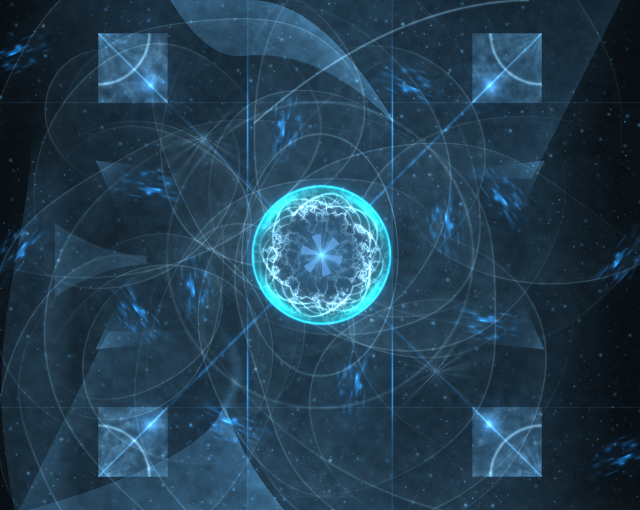
Reproduce this background procedurally as a Shadertoy shader.

```glsl
const vec3 HAZE = vec3(.1, .18, .24), PALE = vec3(.25, .33, .37), SPARK = vec3(.07, .32, .56);

float hash(vec2 p) { return fract(sin(dot(p, vec2(127.1, 311.7))) * 43758.5453); }
mat2 rot(float a) { return mat2(cos(a), sin(a), -sin(a), cos(a)); }
float glow(float d, float w) { return exp(-d * d / (w * w)); }
float inside(float d) { return smoothstep(-.0015, .0015, d); }

float noise(vec2 p) {
  vec2 i = floor(p), f = fract(p);
  f *= f * (3. - 2. * f);
  return mix(mix(hash(i), hash(i + vec2(1, 0)), f.x),
    mix(hash(i + vec2(0, 1)), hash(i + 1.), f.x), f.y);
}

float fbm(vec2 p) {
  float sum = 0.;
  for (float amp = .5; amp > .03; amp *= .5) {
    sum += amp * noise(p);
    p = rot(.6) * p * 2.03 + 7.1;
  }
  return sum;
}

// One random star per cell
float stars(vec2 p) {
  vec2 id = floor(p);
  vec2 d = fract(p) - .25 - .5 * vec2(hash(id + 3.1), hash(id + 8.7));
  return exp(-dot(d, d) * 90.) * pow(hash(id + 5.3), 7.);
}

// Elliptical threads with soft sheets on the inner side
float filaments(vec2 p) {
  float sum = 0.;
  for (float k = 0.; k < 44.; k++) {
    vec2 seed = vec2(k, 2.7);
    vec2 q = p - (vec2(hash(seed), hash(seed + 1.3)) - .5) * vec2(.9, .6);
    q = rot(k * 2.4) * q * vec2(1, .7 + .8 * hash(seed + 4.1));
    float d = .13 + .4 * hash(seed + 6.2) - length(q) + .012 * sin(q.x * 14. + k);
    float fade = pow(.5 + .5 * cos(atan(q.y, q.x) - k), 3.);
    sum += fade * (.5 * glow(d, .0018) + .14 * inside(d) * exp(-max(d, 0.) * 22.));
  }
  return sum;
}

vec3 orb(vec2 p, vec3 back) {
  float r = length(p), a = atan(p.y, p.x);
  float web = pow(1. - abs(2. * fbm(p * 55.) - 1.), 7.), fourfold = pow(abs(sin(2. * a)), 3.);
  vec3 col = vec3(.13, .25, .33) + vec3(.16, .27, .38) * exp(-r * 22.);
  col += vec3(0, .25, .22) * smoothstep(.085, .136, r) * (.5 + .4 * abs(sin(a)) + .4 * fourfold);
  col += vec3(.1, .6, .6) * fourfold * glow(r - .125, .007);
  // Scalloped rings and web
  for (float k = 0.; k < 4.; k++) {
    float ring = .087 + .007 * k + .014 * abs(sin(4. * a + k * .8));
    col += PALE * glow(r - ring, .002) * (.3 + noise(p * 60. + k));
  }
  col += PALE * (web * (.4 + 1.5 * glow(r - .092, .02)) + .3 * glow(r - .098, .016));
  // Fine rays and six blades
  col += HAZE * pow(noise(p / (r + .001) * 12.), 3.) * exp(-r * 14.);
  float blade = abs(mod(a - .2618, 1.0472) - .5236);
  col = mix(col, vec3(.38, .64, .9), .8 * inside((.23 - blade) * r) * inside(.041 - r));
  col += vec3(.3, .65, .7) * exp(-r * 140.);
  col = mix(back, col, inside(.136 - r));
  return col + vec3(.06, .45, .6) * (glow(r - .135, .0025) + .2 * glow(r - .136, .012));
}

void mainImage(out vec4 fragColor, in vec2 fragCoord) {
  vec2 p = (fragCoord - .5 * iResolution.xy) / iResolution.y, m = abs(p);
  float smoke = fbm(p * 5. + fbm(p * 4.) * 2.), grain = fbm(p * 60.);

  // Haze, dark sides and central column
  float light = smoothstep(.62, .38, m.x + .25 * (smoke - .5));
  vec3 col = HAZE * mix(.3, .88, light) * (.6 + .8 * smoke);
  col += HAZE * (.4 * exp(-dot(p, p) * 9.) + .16 * inside(.142 - m.x) + .3 * glow(m.y - .299, .0015));
  col += SPARK * glow(m.x - .142, .0018) * (.2 + glow(m.y - .25, .09));

  // Upper sweeping veil
  float top = .5 - 3. * pow(max(p.x + .137, 0.), 2.) - p.y;
  float low = p.y - .392 + 1.9 * pow(abs(p.x + .12), 2.) - 8. * pow(max(-.15 - p.x, 0.), 2.);
  float veil = inside(top) * inside(low) * inside(.143 - p.x) * (.65 + .5 * exp(-max(top, 0.) * 25.));

  // Lower horn and stem
  float h = -.3 - p.y, drop = max(h, 0.);
  float rim = .3 * drop + 1.35 * drop * drop - .184 - p.x;
  float horn = inside(rim) * inside(p.x + .192 + .3 * drop + 8. * drop * drop) * inside(h);
  veil += horn * (.55 + .6 * exp(-max(rim, 0.) * 22.));
  veil += .8 * glow(p.x + .188 + .025 * sin(h * 22.), .011) * inside(-h) * smoothstep(.22, 0., -h);

  // Left curtain and side horn
  float curtain = inside(p.x + .595 - .03 * sin(p.y * 6.)) * smoothstep(-.47, -.54, p.x);
  float spike = .008 + 1.8 * pow(max(-.33 - p.x, 0.), 2.) - abs(p.y + .01);
  veil += .5 * curtain * smoothstep(.26, .1, p.y) + .45 * inside(spike) * inside(.09 - abs(p.x + .43));
  col += HAZE * veil;

  // Threads, orbits and upper crest
  float orbit = glow(length(p * vec2(1.55, 1)) - .237, .0022) + .6 * glow(length(p) - .3, .003);
  float crest = glow(p.y - .5 + .8 * pow(abs(p.x - .42), 2.), .0025) * inside(.27 - abs(p.x - .14));
  col += PALE * .75 * (filaments(p) + orbit * (.2 + smoke) + crest);

  // Spark clusters, cusps and slanted sheets under a half turn
  vec2 clusters[7] = vec2[7](vec2(-.333, .137), vec2(-.243, -.056), vec2(-.587, .394),
    vec2(-.358, -.12), vec2(-.595, .01), vec2(.173, .337), vec2(-.064, .255));
  for (float s = -1.; s < 2.; s += 2.) {
    vec2 q = p * s, c = q - vec2(-.227, .23);
    for (int i = 0; i < 7; i++) {
      vec2 d = rot(float(i) * 1.3 + .2) * (q - clusters[i]);
      float flare = .1 + 2. * pow(noise(d * vec2(60, 190)), 4.);
      col += SPARK * flare * exp(-dot(d * d, vec2(450, 1500)));
    }
    float rays = pow(noise(normalize(c + .00001) * 7.), 3.), edge = .34 + .5 * q.y - q.x;
    col += PALE * (rays * exp(-length(c) * 22.) + .6 * exp(-length(c) * 120.));
    col += HAZE * .5 * inside(edge) * exp(-max(edge, 0.) * 14.) * inside(q.y - .15);
  }

  // Diagonal beams and triangular corners
  float beam = glow(p.x - p.y, .004) + .5 * glow(p.x + p.y, .004);
  col += SPARK * .6 * beam * (.3 + grain) * smoothstep(.43, .2, m.x);
  vec2 t = vec2(.44, .185) - m;
  col += HAZE * 1.2 * inside(t.y - .1 * t.x) * inside(t.x - .45 * t.y) * exp(-length(t) * 24.);

  // Corner panels with fan, arc and star
  vec2 b = abs(m - .3668), corner = .4346 - m;
  float reach = length(corner), star = length(m - .333);
  float fan = 1. + .25 * sin(atan(corner.y, corner.x) * 24.);
  vec3 panel = HAZE * 1.2 * (.4 + exp(-reach * 18.) * fan + glow(corner.x - corner.y, .003));
  panel += PALE * (glow(reach - .1, .003) + .7 * pow(grain, 3.));
  col += panel * inside(.068 - max(b.x, b.y));
  col += vec3(.25, .55, .85) * (exp(-star * 95.) + .25 * exp(-star * 30.) * (.3 + grain));

  // Scattered dust
  float dust = stars(p * 34.) + .8 * stars(rot(.7) * p * 61.) + .5 * stars(rot(1.9) * p * 110.);
  col += mix(SPARK, PALE * 1.5, noise(p * 9.)) * dust * (.3 + smoke);
  col *= .82 + .36 * grain;
  fragColor = vec4(clamp(orb(p - vec2(.003, 0), col), 0., 1.), 1);
}
```
